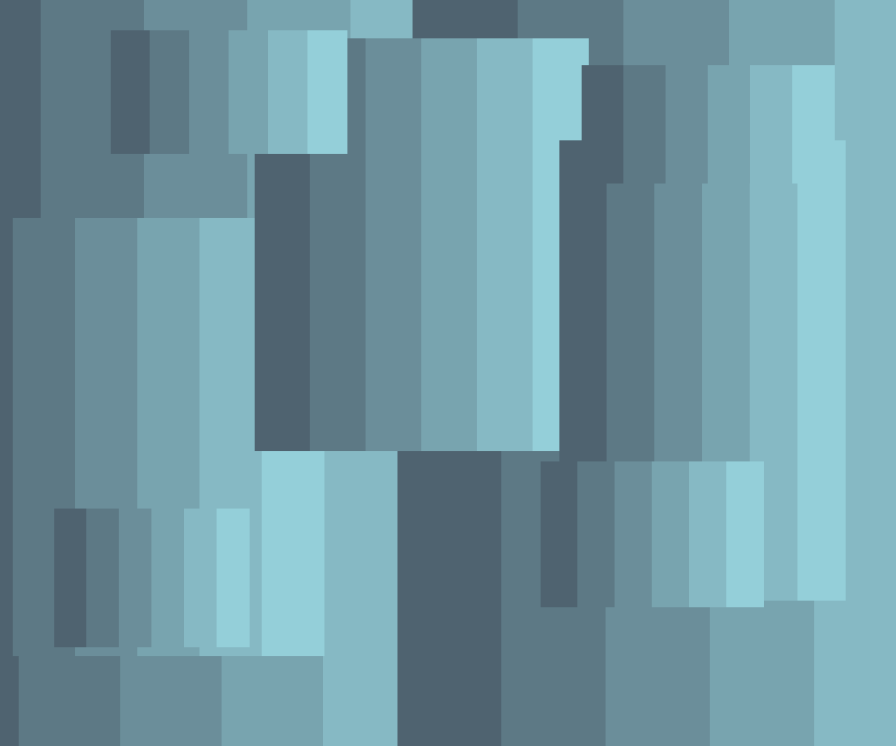
Give the GLSL for this background, as a Shadertoy shader.

```glsl
// Overlapping rectangular panels in muted teal, each split into six flat
// vertical bands from dark (left) to light (right). Jittered grids of panels
// are painted back to front: wide backdrop, tall panels, then small ones.

const vec3 DARK_TEAL = vec3(0.31, 0.39, 0.44);
const vec3 LIGHT_TEAL = vec3(0.58, 0.81, 0.85);
const float BANDS = 6.0;

// Integer hash giving four values in 0..1
vec4 hash4(uvec3 cell) {
    uvec4 v = uvec4(cell, cell.x + 7u * cell.y + 31u * cell.z);
    v = v * 1664525u + 1013904223u;
    for (int i = 0; i < 2; i++) {
        v += v.yzwx * v.wxyz;
        v ^= v >> 16u;
    }
    return vec4(v >> 8u) / 16777216.0;
}

vec3 toneColor(float tone) {
    return mix(DARK_TEAL, LIGHT_TEAL, clamp(tone / (BANDS - 1.0), 0.0, 1.0));
}

// Antialiased coverage of a box
float boxMask(vec2 offset, vec2 halfSize, float pixel) {
    vec2 edge = clamp((halfSize - abs(offset)) / pixel + 0.5, 0.0, 1.0);
    return edge.x * edge.y;
}

// Stepped ramp across a panel, each step softened over one pixel
float bandTone(float x, float width, float pixel) {
    float t = (x / width + 0.5) * BANDS;
    float soft = min(pixel * BANDS / width, 1.0);
    return floor(t) + clamp((fract(t) - 1.0 + soft) / soft, 0.0, 1.0);
}

vec3 paintPanel(vec3 under, vec2 p, vec2 center, vec2 size, float pixel) {
    vec2 offset = p - center;
    vec3 bands = toneColor(bandTone(offset.x, size.x, pixel));
    return mix(under, bands, boxMask(offset, 0.5 * size, pixel));
}

// One panel per grid cell; sizes and jitter are measured in cells
vec3 paintLayer(vec3 color, vec2 p, vec2 canvas, ivec2 grid, vec2 minSize,
                vec2 maxSize, vec2 jitter, uint seed, float pixel) {
    vec2 cellSize = canvas / vec2(grid);
    for (int row = 0; row < grid.y; row++) {
        for (int column = 0; column < grid.x; column++) {
            vec4 rnd = hash4(uvec3(uint(column), uint(row), seed));
            vec2 center = vec2(column, row) + 0.5 + (rnd.xy - 0.5) * jitter;
            vec2 size = mix(minSize, maxSize, rnd.zw);
            color = paintPanel(color, p, center * cellSize, size * cellSize, pixel);
        }
    }
    return color;
}

void mainImage(out vec4 fragColor, in vec2 fragCoord) {
    float pixel = 1.0 / iResolution.y;
    vec2 p = fragCoord * pixel;
    vec2 canvas = vec2(iResolution.x * pixel, 1.0);
    vec3 color = toneColor(2.0);

    // Wide backdrop panels, large enough to leave no gaps
    color = paintLayer(color, p, canvas, ivec2(2, 2), vec2(1.30, 1.30),
                       vec2(1.42, 1.45), vec2(0.28, 0.26), 3u, pixel);

    // Tall overlapping panels
    color = paintLayer(color, p, canvas, ivec2(3, 1), vec2(0.95, 0.54),
                       vec2(1.75, 0.66), vec2(0.30, 0.36), 11u, pixel);

    // Thin vertical sliver
    float sliver = boxMask(p - vec2(0.028 * canvas.x, 0.372), vec2(0.0055, 0.125), pixel);
    color = mix(color, toneColor(1.0), sliver);

    // Small panels on top
    color = paintLayer(color, p, canvas, ivec2(2, 2), vec2(0.40, 0.31),
                       vec2(0.64, 0.40), vec2(0.45, 0.55), 23u, pixel);

    fragColor = vec4(color, 1.0);
}
```
